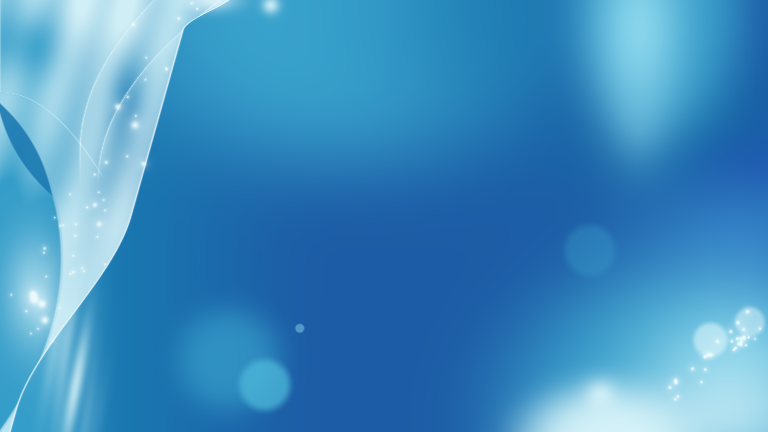
Give the GLSL for this background, as a Shadertoy shader.

```glsl
#define DEEP_BLUE vec3(0.11, 0.36, 0.65)
#define DARK_TEAL vec3(0.06, 0.40, 0.63)
#define MID_TEAL vec3(0.10, 0.47, 0.69)
#define CYAN vec3(0.23, 0.65, 0.81)
#define PALE_CYAN vec3(0.53, 0.83, 0.92)
#define MIST vec3(0.86, 0.96, 0.98)
#define VEIL_SPARKS 48
#define CORNER_SPARKS 30
#define LINE_WIDTH 0.0022

float glow(vec2 p, vec2 centre, vec2 radius) {
    vec2 d = (p - centre) / radius;
    return exp(-dot(d, d));
}

// Flat-topped glow
float pool(vec2 p, vec2 centre, vec2 radius) {
    vec2 d = (p - centre) / radius;
    float q = dot(d, d);
    return exp(-q * q);
}

float bokeh(vec2 p, vec2 centre, float radius) {
    return 1.0 - smoothstep(0.72, 1.15, length(p - centre) / radius);
}

vec2 hash2(float n) {
    return fract(sin(vec2(n, n + 0.37) * vec2(127.1, 311.7)) * 4375.85);
}

float hairline(float d) {
    return exp(-d * d / (LINE_WIDTH * LINE_WIDTH));
}

// Horizontal position of the veil's outer edge at height y
float veilEdge(float y) {
    return 0.023 + 0.28 * y + 0.14 * smoothstep(0.05, 0.5, y)
         + 0.10 * smoothstep(0.93, 1.02, y);
}

vec3 backdrop(vec2 p) {
    vec3 c = mix(MID_TEAL, DEEP_BLUE, smoothstep(0.2, 0.8, p.x));
    c = mix(c, CYAN, 0.95 * pool(p, vec2(0.78, 0.96), vec2(0.5, 0.36)));
    c = mix(c, MID_TEAL, 0.7 * glow(p, vec2(1.18, 0.98), vec2(0.3, 0.3)));

    // Upper right light with its dark surround
    c = mix(c, DARK_TEAL, 0.8 * glow(p, vec2(1.55, 0.70), vec2(0.22, 0.16)));
    c = mix(c, CYAN, 0.85 * pool(p, vec2(1.53, 0.98), vec2(0.2, 0.3)));
    c = mix(c, PALE_CYAN, glow(p, vec2(1.48, 0.93), vec2(0.105, 0.22)));
    c = mix(c, PALE_CYAN, 0.3 * glow(p, vec2(1.48, 0.72), vec2(0.06, 0.1)));
    c = mix(c, vec3(0.10, 0.31, 0.67), 0.7 * glow(p, vec2(1.76, 0.61), vec2(0.15, 0.08)));

    // Lower right light
    c = mix(c, vec3(0.22, 0.53, 0.81), 0.75 * glow(p, vec2(1.72, 0.43), vec2(0.24, 0.17)));
    c = mix(c, CYAN, 0.95 * pool(p, vec2(1.58, 0.03), vec2(0.43, 0.36)));
    c = mix(c, PALE_CYAN, 0.85 * glow(p, vec2(1.70, 0.17), vec2(0.22, 0.17)));
    c = mix(c, MIST, 0.95 * pool(p, vec2(1.41, -0.03), vec2(0.21, 0.14)));
    c = mix(c, MIST, 0.65 * glow(p, vec2(1.68, 0.04), vec2(0.2, 0.13)));

    // Soft discs
    c = mix(c, CYAN, 0.35 * bokeh(p, vec2(1.366, 0.42), 0.062));
    c = mix(c, CYAN, 0.65 * pool(p, vec2(0.53, 0.167), vec2(0.12)));
    c = mix(c, vec3(0.30, 0.72, 0.85), 0.75 * bokeh(p, vec2(0.613, 0.109), 0.062));
    c = mix(c, MIST, 0.6 * bokeh(p, vec2(1.645, 0.213), 0.042));
    c = mix(c, MIST, 0.5 * bokeh(p, vec2(1.736, 0.255), 0.036));
    c = mix(c, MIST, 0.75 * glow(p, vec2(1.39, 0.085), vec2(0.035)));
    c = mix(c, MIST, 0.85 * glow(p, vec2(0.627, 0.988), vec2(0.02)));
    return mix(c, PALE_CYAN, 0.5 * bokeh(p, vec2(0.694, 0.24), 0.011));
}

vec3 addVeil(vec3 c, vec2 p) {
    float edge = veilEdge(p.y);
    float inside = 1.0 - smoothstep(-0.002, 0.002, p.x - edge);
    float low = 1.0 - smoothstep(0.45, 0.65, p.y);

    // Hazy light behind the folds
    c = mix(c, CYAN, 0.8 * (1.0 - smoothstep(0.08, 0.3, p.x)));
    c = mix(c, MIST, 0.6 * glow(p, vec2(0.08, 0.32), vec2(0.07, 0.13)));
    float streaks = 0.6 + 0.25 * sin(p.x * 95.0 - p.y * 24.0) + 0.15 * sin(p.x * 170.0 - p.y * 31.0);
    c = mix(c, MIST, 0.85 * streaks * glow(p, vec2(0.165, 0.13), vec2(0.05, 0.17)));

    // Translucent cloth, narrowing downward
    float inner = 0.143 - 0.9 * pow(abs(p.y - 0.40), 2.0);
    float cloth = mix(0.58, 0.8 * smoothstep(-0.006, 0.006, p.x - inner), low);
    cloth += 0.10 * sin(p.x * 55.0 - p.y * 15.0) * smoothstep(0.3, 0.6, p.y);
    cloth += 0.35 * glow(p, vec2(0.24, 0.98), vec2(0.15, 0.16));
    cloth -= 0.55 * glow(p, vec2(0.06, 0.90), vec2(0.09, 0.08));
    cloth -= 0.38 * glow(p, vec2(0.29, 0.79), vec2(0.045, 0.10));
    cloth -= 0.35 * glow(p, vec2(0.04, 0.58), vec2(0.09, 0.11));
    c = mix(c, MIST, inside * clamp(cloth, 0.0, 0.94));

    // Dark lens between two folds
    vec2 q = p - vec2(0.057, 0.657);
    vec2 axis = normalize(vec2(0.125, -0.215));
    float along = dot(q, axis) / 0.125;
    float across = abs(dot(q, vec2(-axis.y, axis.x))) - 0.021 * (1.0 - along * along);
    c = mix(c, MID_TEAL, 0.88 * (1.0 - smoothstep(-0.002, 0.003, across)));

    // Fold lines
    float foldA = p.x - 0.24 * sqrt(clamp((0.787 - p.y) / 0.2, 0.0, 1.0));
    float foldB = p.x - 0.185 - 1.4 * pow(max(p.y - 0.65, 0.0), 2.0);
    float foldC = p.x - 0.227 - 1.6 * pow(max(p.y - 0.58, 0.0), 2.0);
    float upper = smoothstep(0.55, 0.66, p.y);
    float lines = 0.4 * upper * (hairline(foldB) + hairline(foldC));
    lines += 0.4 * smoothstep(0.58, 0.62, p.y) * hairline(foldA);
    lines += 0.35 * low * hairline(p.x - inner);
    float sheen = upper * (exp(-abs(foldB) * 45.0) * step(0.0, foldB) + exp(-abs(foldC) * 45.0) * step(0.0, foldC));
    c = mix(c, MIST, inside * clamp(lines + 0.3 * sheen, 0.0, 1.0));
    return mix(c, vec3(0.95, 0.99, 1.0), 0.75 * hairline(p.x - edge));
}

float sparkle(vec2 p, vec2 centre, float size) {
    return glow(p, centre, vec2(size)) + 0.25 * glow(p, centre, vec2(size * 3.0));
}

void mainImage(out vec4 fragColor, in vec2 fragCoord) {
    vec2 p = fragCoord / iResolution.y;
    vec3 c = addVeil(backdrop(p), p);
    float light = 0.0;
    for (int i = 0; i < VEIL_SPARKS; i++) {
        vec2 h = hash2(float(i) + 1.0);
        float y = 0.2 + 0.8 * h.y;
        float size = 0.002 + 0.008 * pow(hash2(float(i) + 71.0).x, 4.0);
        light += 0.7 * sparkle(p, vec2(veilEdge(y) + 0.02 - 0.2 * h.x, y), size);
    }
    for (int i = 0; i < CORNER_SPARKS; i++) {
        vec2 h = hash2(float(i) + 151.0);
        vec2 centre = vec2(1.55 + 0.23 * h.x, 0.05 + 0.19 * h.x + 0.08 * h.y);
        light += 0.75 * sparkle(p, centre, 0.0025 + 0.002 * h.y);
    }
    light += 0.7 * glow(p, vec2(0.49, 1.0), vec2(0.06, 0.025));
    c = mix(c, vec3(0.95, 0.99, 1.0), clamp(light, 0.0, 0.9));
    fragColor = vec4(c, 1.0);
}
```
